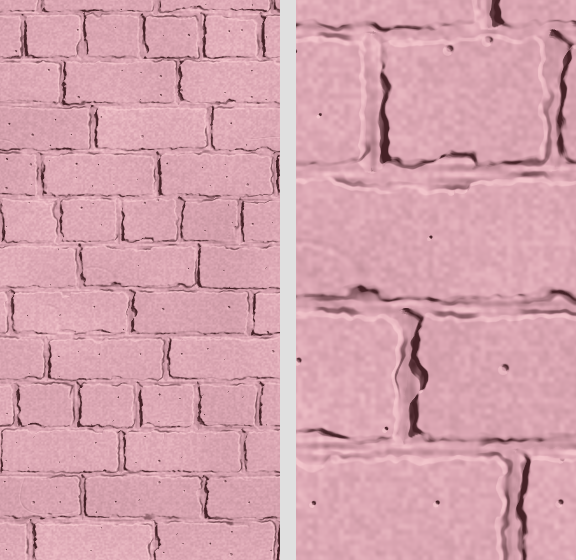
Left: the whole. Right: its middle third, enlarged.
Reproduce this texture procedurally as a WebGL 1 fragment shader.

```glsl
precision highp float;
uniform vec2 u_resolution;

// Lengths are in canvas widths, y runs downward from the top edge
const vec3 PAINT = vec3(0.865, 0.655, 0.705);
const vec3 LIT   = vec3(0.95, 0.77, 0.795);
const vec3 DEEP  = vec3(0.27, 0.13, 0.15);

const float FIRST_BED = 0.047;
const float COURSE    = 0.1646;
// Brick pitch in the first course, and its growth per course
const vec2  STRETCHER = vec2(0.415, 0.0022);
const vec2  HEADER    = vec2(0.212, 0.0006);
const vec2  JOINT     = vec2(0.024, 0.021);
const float CORNER    = 0.014;
const float RELIEF    = 0.014;

// First joint of each course: one header course, then three stretchers
const vec4 STARTS_TOP    = vec4(0.083, 0.221, 0.331, 0.143);
const vec4 STARTS_MIDDLE = vec4(-0.003, 0.281, 0.039, 0.164);
const vec4 STARTS_BOTTOM = vec4(0.057, -0.003, 0.292, 0.109);

const vec2  TO_LIGHT     = vec2(0.68, -0.73);
const float LIGHT_SLOPE  = 0.8;
const float SHADOW_STEP  = 0.003;
const float SHADOW_DEPTH = 0.68;
const float CREVICE_DEPTH = 0.5;
const float STIPPLE      = 0.13;

struct Brick { float dist; float upright; vec2 id; };

float hash(vec2 p) {
  return fract(sin(dot(p, vec2(127.1, 311.7))) * 43758.5453);
}

float noise(vec2 p) {
  vec2 i = floor(p), f = fract(p);
  f = f * f * (3.0 - 2.0 * f);
  return mix(mix(hash(i), hash(i + vec2(1, 0)), f.x),
             mix(hash(i + vec2(0, 1)), hash(i + 1.0), f.x), f.y);
}

vec2 wobble(vec2 p) {
  return vec2(noise(p), noise(p + 40.0)) - 0.5;
}

// Signed distance to the nearest brick, with uneven sizes and chipped edges
Brick brickAt(vec2 p) {
  p += 0.008 * wobble(p * 11.0) + 0.007 * wobble(p * 45.0) + 0.005 * wobble(p * 110.0);
  float row = floor((p.y - FIRST_BED) / COURSE);
  float cycle = floor(row / 4.0);
  float kind = row - 4.0 * cycle;
  vec4 starts = cycle < 0.5 ? STARTS_TOP : cycle < 1.5 ? STARTS_MIDDLE : STARTS_BOTTOM;
  float start = dot(starts, vec4(equal(vec4(0, 1, 2, 3), vec4(kind))));
  vec2 pitch = kind < 0.5 ? HEADER : STRETCHER;
  vec2 cell = vec2(pitch.x + pitch.y * row, COURSE);
  vec2 id = vec2(floor((p.x - start) / cell.x), row);
  vec2 center = vec2(start, FIRST_BED) + (id + 0.5) * cell;
  vec2 jitter = vec2(hash(id + 3.0), hash(id + 8.0)) - 0.5;
  vec2 q = abs(p - center - 0.005 * jitter) - 0.5 * (cell - JOINT) + 0.004 * jitter.yx;
  float radius = CORNER * (0.5 + 0.9 * hash(id + 5.0));
  vec2 r = q + radius;
  float d = length(max(r, 0.0)) + min(max(r.x, r.y), 0.0) - radius;
  d += 0.012 * smoothstep(0.68, 0.95, noise(p * 17.0 + 21.0));
  return Brick(d, smoothstep(-0.006, 0.006, q.x - q.y), id);
}

// Small round holes, at most one per grid cell
float pits(vec2 p) {
  vec2 g = p * 13.0, i = floor(g);
  vec2 spot = 0.2 + 0.6 * vec2(hash(i + 11.0), hash(i + 17.0));
  float size = mix(0.03, 0.1, pow(hash(i + 29.0), 3.0));
  float there = step(0.5, hash(i + 37.0));
  return there * smoothstep(size, size * 0.4, length(fract(g) - spot));
}

float cracks(vec2 p) {
  float line = smoothstep(0.03, 0.0, abs(noise(p * vec2(6.0, 9.0) + 3.0) - 0.5));
  return line * smoothstep(0.64, 0.8, noise(p * 4.0 + 9.0));
}

// Broken gaps where the mortar has come away from the brick
float crevice(vec2 p, Brick b) {
  float gap = smoothstep(0.0045, 0.001, abs(b.dist - 0.004));
  return gap * smoothstep(0.45, 0.75, noise(p * 21.0 + 90.0) + 0.1 * b.upright);
}

float height(vec2 p, Brick b) {
  float face = smoothstep(0.003, -0.004, b.dist);
  float grain = 0.0012 * noise(p * 125.0) + 0.0013 * noise(p * 60.0);
  // Smeared mortar: streaks follow the joint, upright joints lie deeper
  float streaks = mix(noise(p * vec2(13.0, 130.0)), noise(p * vec2(130.0, 13.0)), b.upright);
  float sunk = RELIEF * mix(0.5, 1.1, b.upright) * (0.4 + 1.1 * noise(p * 19.0 + 50.0));
  float mortar = 0.008 * (streaks - 0.5) + 0.004 * (noise(p * 75.0) - 0.5) - sunk;
  float surface = -0.008 * pits(p) - 0.002 * cracks(p);
  return mix(mortar, surface, face) + grain;
}

// Slope lighting and a short cast shadow toward the light
vec3 wall(vec2 p) {
  Brick b = brickAt(p);
  float h = height(p, b);
  float slope = 0.0, blocked = 0.0;
  for (int i = 1; i <= 5; i++) {
    float t = float(i) * SHADOW_STEP;
    vec2 s = p + TO_LIGHT * t;
    float ahead = height(s, brickAt(s));
    if (i == 1) slope = (h - ahead) / t;
    blocked = max(blocked, ahead - h - t * LIGHT_SLOPE);
  }
  float tone = 1.0 + 0.2 * clamp(slope, -1.3, 0.6) - 7.0 * max(-h - 0.002, 0.0);
  tone += 0.05 * (hash(b.id + 61.0) - 0.5) + 0.08 * (noise(p * 5.0) - 0.5);
  tone += STIPPLE * (noise(p * 160.0 + 7.0) - 0.5);
  tone -= SHADOW_DEPTH * smoothstep(0.0, 0.005, blocked);
  tone -= CREVICE_DEPTH * crevice(p, b);
  vec3 color = mix(DEEP, PAINT, clamp(tone, 0.0, 1.0));
  return mix(color, LIT, clamp((tone - 1.0) / 0.16, 0.0, 1.0));
}

void main() {
  // Two diagonal samples smooth the edges
  vec3 color = vec3(0.0);
  for (int i = 0; i < 2; i++) {
    vec2 at = gl_FragCoord.xy + (float(i) - 0.5) * 0.5;
    color += 0.5 * wall(vec2(at.x, u_resolution.y - at.y) / u_resolution.x);
  }
  gl_FragColor = vec4(color, 1.0);
}
```
